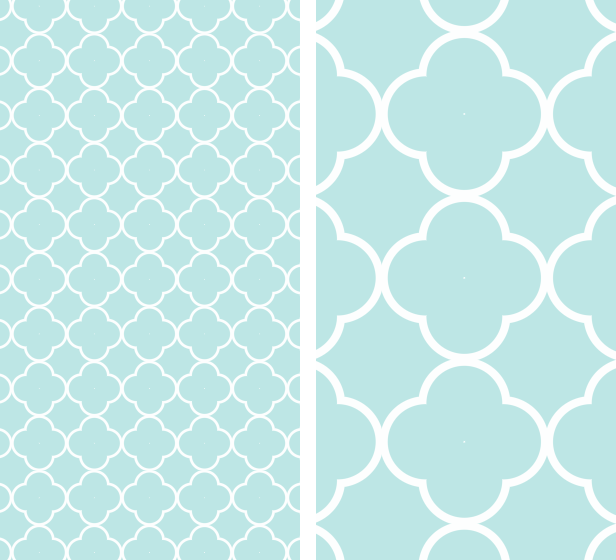
Left, the full canvas; right, a detail of the centre.
A Shadertoy shader for this pattern:

```glsl
#define REPEATS vec2(5.445, 10.25)   // tiles across and down the canvas
#define CENTRE vec2(-0.010, 0.013)   // middle tile's shift, in tiles
#define LOBE_OFFSET 0.234            // tile centre to lobe centre, in tiles
#define LOBE_RADIUS 0.254
#define LINE_WIDTH 0.049
#define AQUA vec3(0.741, 0.902, 0.898)
#define WHITE vec3(0.992, 0.998, 0.996)

// Signed distance to four overlapping circles, folded onto one lobe
float quatrefoil(vec2 p) {
    p = abs(p);
    vec2 lobe = vec2(min(p.x, p.y), max(p.x, p.y) - LOBE_OFFSET);
    return length(lobe) - LOBE_RADIUS;
}

void mainImage(out vec4 fragColor, in vec2 fragCoord) {
    // Square lattice with one tile near the canvas centre
    vec2 tiles = (fragCoord / iResolution.xy - 0.5) * REPEATS - CENTRE;
    vec2 local = fract(tiles + 0.5) - 0.5;

    // Outline, smoothed over about one pixel
    float pixel = REPEATS.y / iResolution.y;
    float edge = abs(quatrefoil(local)) - 0.5 * LINE_WIDTH;
    float line = 1.0 - smoothstep(-0.7 * pixel, 0.7 * pixel, edge);

    fragColor = vec4(mix(AQUA, WHITE, line), 1.0);
}
```
